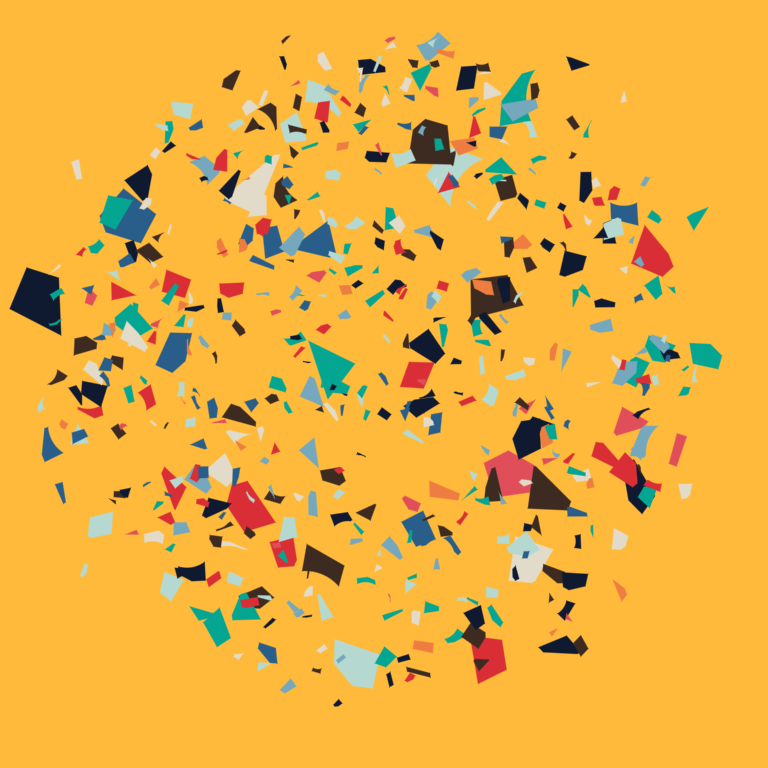
Write a three.js fragment shader that draws this pattern.

```glsl
// Burst of cut-paper confetti shards scattered in a loose disc on a warm yellow ground.
varying vec2 vUv;

#define CENTER vec2(0.49, 0.53)  // middle of the burst
#define INNER_RADIUS 0.35        // full density up to here
#define OUTER_RADIUS 0.48        // no shards beyond here
#define DENSITY 0.66             // share of filled cells
#define CLUMPING 1.3             // strength of the uneven spread
#define CLUMP_SCALE 9.0          // clumps across the canvas
#define MIN_SIZE 0.13            // shard half size, in cells
#define MAX_SIZE 0.29
#define SKEW 0.6                 // tilt of the sides, in radians
#define EDGE 0.0012              // half width of the smooth edge

const int LAYERS = 4;
const float HALF_PI = 1.5707963;

vec3 hash3(vec2 p, float seed) {
  vec3 q = fract(vec3(p.xyx + seed * 7.31) * vec3(0.1031, 0.1030, 0.0973));
  q += dot(q, q.yxz + 33.33);
  return fract((q.xxy + q.yzz) * q.zyx);
}

vec2 direction(float angle) {
  return vec2(cos(angle), sin(angle));
}

float cornerGradient(vec2 cell, vec2 offset) {
  return dot(direction(4.0 * HALF_PI * hash3(cell, 91.0).x), offset);
}

float gradientNoise(vec2 p) {
  vec2 i = floor(p), f = fract(p);
  vec2 u = f * f * (3.0 - 2.0 * f);
  vec2 e = vec2(1.0, 0.0);
  return mix(
    mix(cornerGradient(i, f), cornerGradient(i + e.xy, f - e.xy), u.x),
    mix(cornerGradient(i + e.yx, f - e.yx), cornerGradient(i + e.xx, f - e.xx), u.x), u.y);
}

vec3 paperColor(float h) {
  if (h < 0.11) return vec3(0.06, 0.10, 0.19);  // navy
  if (h < 0.21) return vec3(0.24, 0.17, 0.13);  // brown
  if (h < 0.31) return vec3(0.16, 0.37, 0.54);  // blue
  if (h < 0.41) return vec3(0.46, 0.66, 0.74);  // steel
  if (h < 0.52) return vec3(0.71, 0.85, 0.82);  // mint
  if (h < 0.63) return vec3(0.89, 0.86, 0.79);  // cream
  if (h < 0.73) return vec3(0.85, 0.18, 0.21);  // red
  if (h < 0.78) return vec3(0.88, 0.31, 0.35);  // rose
  if (h < 0.84) return vec3(0.93, 0.49, 0.25);  // orange
  return vec3(0.02, 0.65, 0.57);                // jade
}

// Skewed box with one corner cut off, and now and then a hollow curved side.
float shardDistance(vec2 p, vec2 halfSize, vec3 shape, vec3 tilt) {
  float d = -1.0;
  for (int i = 0; i < 4; i++) {
    float side = float(i);
    float lean = fract(tilt.x * 5.0 + tilt.y * side * 3.7) - 0.5;
    float reach = mod(side, 2.0) < 0.5 ? halfSize.x : halfSize.y;
    d = max(d, dot(p, direction(side * HALF_PI + lean * SKEW)) - reach);
  }
  float cornerReach = 2.0 * halfSize.x * halfSize.y / length(halfSize);
  d = max(d, dot(p, normalize(halfSize.yx)) - cornerReach * shape.y * 1.3);
  if (shape.z < 0.2) {
    float bow = 2.2 * halfSize.x;
    d = max(d, bow - length(p + vec2(0.0, bow + 0.4 * halfSize.y)));
  }
  return d;
}

// Chance that a shard lies at a place; big ones keep to the rim.
float fillChance(vec2 place, float layer) {
  float radius = length(place - CENTER);
  float disc = 1.0 - smoothstep(INNER_RADIUS, OUTER_RADIUS, radius);
  float clump = 1.0 + CLUMPING * gradientNoise(place * CLUMP_SCALE);
  float rim = mix(mix(0.35, 1.25, smoothstep(0.1, 0.32, radius)), 1.0, min(layer, 1.0));
  return DENSITY * disc * clump * rim * (1.1 - 0.16 * layer);
}

vec3 drawLayer(vec3 color, vec2 uv, float layer) {
  float cells = floor(10.0 * pow(1.5, layer));
  vec2 home = floor(uv * cells);
  for (int y = -1; y <= 1; y++) {
    for (int x = -1; x <= 1; x++) {
      vec2 cell = home + vec2(float(x), float(y));
      vec3 spot = hash3(cell, layer + 1.0);
      vec2 place = (cell + mix(vec2(0.1), vec2(0.9), spot.xy)) / cells;
      if (spot.z > fillChance(place, layer)) continue;

      vec3 look = hash3(cell, layer + 11.0);   // size, turn, colour
      vec3 shape = hash3(cell, layer + 23.0);  // aspect, cut, curve
      vec3 tilt = hash3(cell, layer + 37.0);
      float size = mix(MIN_SIZE, MAX_SIZE, look.x) / cells;
      float thinnest = layer < 0.5 ? 0.65 : 0.22;
      vec2 halfSize = size * vec2(1.1, mix(thinnest, 1.0, shape.x));
      vec2 axis = direction(look.y * 4.0 * HALF_PI);
      vec2 p = mat2(axis.x, -axis.y, axis.y, axis.x) * (uv - place);
      float d = shardDistance(p, halfSize, shape, tilt);
      color = mix(color, paperColor(look.z), 1.0 - smoothstep(-EDGE, EDGE, d));
    }
  }
  return color;
}

void main() {
  vec3 color = vec3(1.0, 0.73, 0.23);
  for (int i = 0; i < LAYERS; i++) color = drawLayer(color, vUv, float(i));
  gl_FragColor = vec4(color, 1.0);
}
```
